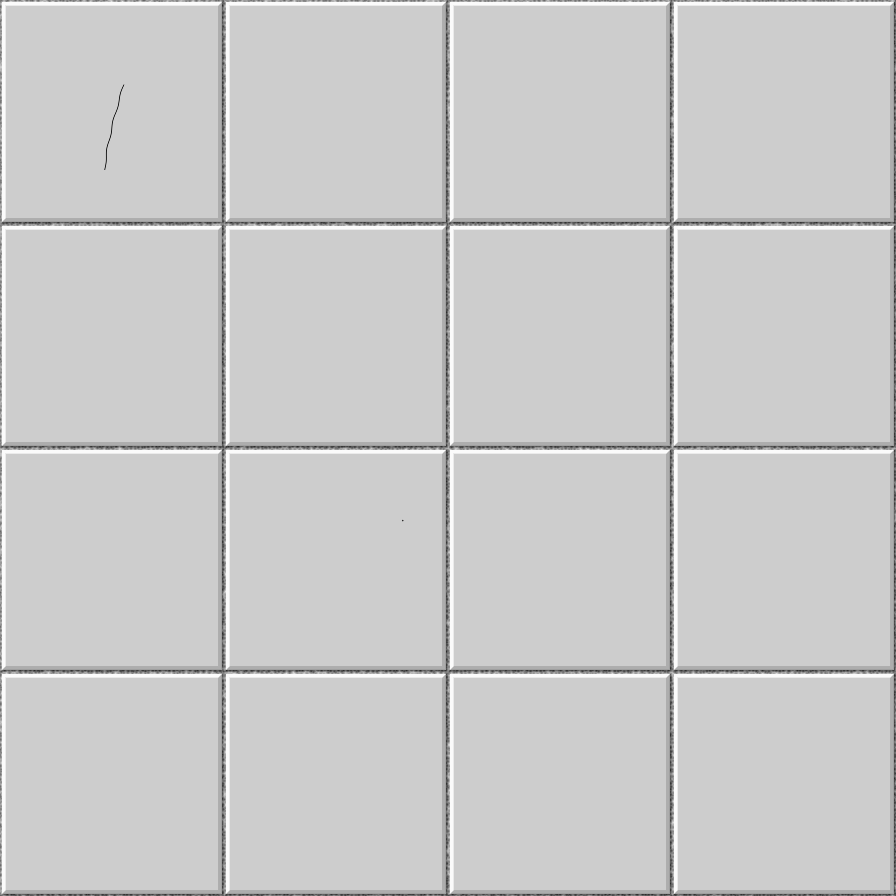
Write a WebGL 1 fragment shader that draws this texture.

```glsl
precision highp float;
// Grid of pale grey bevelled ceramic tiles with grainy dark grout and one hairline crack.
uniform vec2 u_resolution;

#define TILES 4.0
#define GROUT_HALF 0.0085
#define LIGHT_WIDTH 0.0165
#define SHADE_WIDTH 0.0180
#define GRAIN_CELLS 256.0
#define GRAIN_CONTRAST 0.42
#define FACE_TONE 0.803
#define LIGHT_TONE 0.985
#define SHADE_TONE 0.68
#define SHADE_RIM_TONE 0.60
#define GROUT_TONE 0.50
#define CRACK_HALF 0.0005

vec2 hash2(vec2 p) {
  vec3 q = fract(p.xyx * vec3(0.1031, 0.1030, 0.0973));
  q += dot(q, q.yzx + 33.33);
  return fract((q.xx + q.yz) * q.zy);
}

// Distance to the nearest scattered grain, wrapping at the canvas edges.
float grain(vec2 uv) {
  vec2 p = uv * GRAIN_CELLS;
  vec2 cell = floor(p);
  float nearest = 2.0;
  for (int y = -1; y <= 1; y++) {
    for (int x = -1; x <= 1; x++) {
      vec2 neighbour = cell + vec2(float(x), float(y));
      vec2 point = neighbour + hash2(mod(neighbour, GRAIN_CELLS));
      nearest = min(nearest, distance(p, point));
    }
  }
  return nearest;
}

// Coverage of a wavering crack that leans right as it climbs.
float crack(vec2 uv, float px) {
  float t = (uv.y - 0.811) / 0.094;
  float s = clamp(t, 0.0, 1.0);
  float x = 0.117 + 0.021 * pow(s, 1.4) + 0.0008 * sin(s * 19.0);
  float d = max(abs(uv.x - x) * 0.95, abs(t - s) * 0.094);
  return 1.0 - smoothstep(CRACK_HALF - 0.5 * px, CRACK_HALF + 0.5 * px, d);
}

void main() {
  vec2 uv = gl_FragCoord.xy / u_resolution;
  float px = 1.0 / min(u_resolution.x, u_resolution.y);
  float aa = 0.5 * px * TILES;
  vec2 p = fract(uv * TILES);

  // Depth from the lit left and top edges, and the shaded right and bottom ones.
  float litDepth = min(p.x, 1.0 - p.y) - GROUT_HALF;
  float shadeDepth = min(1.0 - p.x, p.y) - GROUT_HALF;
  float depth = min(litDepth, shadeDepth);
  float lit = smoothstep(-aa, aa, shadeDepth - litDepth);

  // Bevels meet in mitred corners.
  float shade = mix(SHADE_RIM_TONE, SHADE_TONE, smoothstep(0.0, 0.4 * SHADE_WIDTH, depth));
  float bevel = mix(shade, LIGHT_TONE, lit);
  float width = mix(SHADE_WIDTH, LIGHT_WIDTH, lit);
  float tone = mix(bevel, FACE_TONE, smoothstep(width - aa, width + aa, depth));

  // Speckled grout, dark below shaded edges and pale below lit ones.
  float slope = smoothstep(0.0, 0.6, 1.0 + depth / GROUT_HALF);
  float grout = GROUT_TONE + (lit - 0.5) * 0.34 * slope;
  grout += (grain(uv) - 0.45) * GRAIN_CONTRAST;
  tone = mix(grout, tone, smoothstep(-aa, aa, depth));

  // Wear: a crack and a tiny pit.
  float pit = 1.0 - smoothstep(0.0, 0.0004 + px, distance(uv, vec2(0.4495, 0.419)));
  tone = mix(tone, 0.1, max(crack(uv, px), pit));

  gl_FragColor = vec4(vec3(tone), 1.0);
}
```
